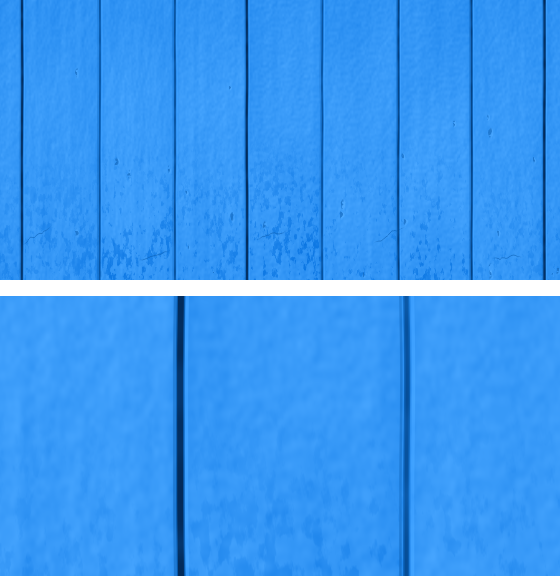
Top, the full canvas; bottom, a detail of the centre.
A Shadertoy shader for this texture:

```glsl
#define SEAMS 8
#define FIRST_SEAM 0.079
#define PLANK_WIDTH 0.266
#define SEAM_JITTER 0.014
#define RELIEF 0.40
#define WEAR 0.55
#define CHIPS 26
#define CRACKS 5
#define GROOVE_COLOR vec3(0.01, 0.16, 0.34)
#define EDGE_COLOR vec3(0.03, 0.36, 0.69)
#define SHADE_COLOR vec3(0.09, 0.50, 0.91)
#define LIGHT_COLOR vec3(0.28, 0.65, 1.00)

// Darkness of each groove, left to right
const float seamDepth[SEAMS] = float[](0.95, 0.25, 0.35, 1.0, 0.3, 0.6, 0.55, 1.0);

float hash(vec2 p) {
    return fract(sin(dot(p, vec2(127.1, 311.7))) * 43758.5453);
}

float noise(vec2 p) {
    vec2 i = floor(p), f = fract(p);
    f = f * f * (3.0 - 2.0 * f);
    return mix(mix(hash(i), hash(i + vec2(1, 0)), f.x),
               mix(hash(i + vec2(0, 1)), hash(i + vec2(1, 1)), f.x), f.y);
}

float fbm(vec2 p) {
    float sum = 0.0, amp = 0.5;
    for (int i = 0; i < 4; i++) {
        sum += amp * noise(p);
        p = p * 2.03 + 17.3;
        amp *= 0.5;
    }
    return sum;
}

// Antialiased line of the given half width
float line(float d, float halfWidth, float px) {
    return 1.0 - smoothstep(halfWidth - 0.7 * px, halfWidth + 0.7 * px, abs(d));
}

float seamX(int i) {
    float k = float(i);
    return FIRST_SEAM + k * PLANK_WIDTH + SEAM_JITTER * abs(sin(0.93 * k));
}

// Height of the paint film; brushed planks have longer strokes
float paintHeight(vec2 p, float brushed) {
    vec2 scale = mix(vec2(48.0, 40.0), vec2(65.0, 12.0), brushed);
    return 0.6 * noise(p * scale) + 0.4 * noise(p * scale * 2.1 + 9.0);
}

void mainImage(out vec4 fragColor, in vec2 fragCoord) {
    float px = 1.0 / iResolution.y;
    vec2 p = fragCoord * px;

    // Plank under this point
    float plank = 0.0;
    for (int i = 0; i < SEAMS; i++) plank += step(seamX(i), p.x);
    float brushed = 0.75 * hash(vec2(plank, 4.0));
    vec2 q = p + plank * vec2(3.7, 5.1);

    // Broad tone, vertical streaks and embossed paint
    float tone = 0.72 + 0.10 * (hash(vec2(plank, 8.0)) - 0.5);
    tone -= 0.16 * smoothstep(0.6, 1.0, p.y) + 0.12 * smoothstep(0.3, 0.0, p.y);
    tone += 0.35 * (fbm(q * vec2(7.0, 3.0)) - 0.47);
    tone += 0.18 * (noise(q * vec2(55.0, 2.5)) - 0.5);
    tone += 0.14 * (noise(q * vec2(170.0, 110.0)) - 0.5);
    tone += RELIEF * (paintHeight(q, brushed) - paintHeight(q + vec2(-0.005, 0.006), brushed));

    // Worn speckle, denser towards the bottom
    float low = smoothstep(0.65, 0.0, p.y);
    float patches = fbm(q * vec2(11.0, 5.0) + 40.0);
    float grain = fbm(q * vec2(90.0, 38.0) + 70.0);
    float amount = low * (0.5 + 0.8 * hash(vec2(plank, 2.0)));
    tone -= WEAR * amount * smoothstep(0.48, 0.66, grain + 0.6 * (patches - 0.47));

    // Chips: small upright gouges with a lit rim
    float scar = 0.0;
    for (int i = 0; i < CHIPS; i++) {
        float k = float(i);
        float h = hash(vec2(k, 21.0));
        vec2 c = vec2(2.0 * hash(vec2(k, 11.0)), 0.75 * h * h + 0.02);
        vec2 size = vec2(0.003, 0.006) + vec2(0.004, 0.014) * hash(vec2(k, 31.0));
        vec2 d = p - c + 0.006 * (noise(p * 90.0) - 0.5);
        float r = length(d / size);
        scar = max(scar, 0.55 * smoothstep(1.1, 0.5, r) * smoothstep(0.25, 0.5, noise(p * 130.0)));
        tone += 0.22 * smoothstep(1.2, 0.7, length((d - vec2(0.004, -0.003)) / size));
    }

    // Hairline cracks wandering across the lower boards
    for (int i = 0; i < CRACKS; i++) {
        float k = float(i);
        vec2 d = p - vec2(0.13 + 0.42 * k, 0.05 + 0.12 * hash(vec2(k, 51.0)));
        float path = d.x * (hash(vec2(k, 61.0)) - 0.2) + 0.03 * (fbm(vec2(p.x * 35.0, k)) - 0.47);
        float extent = smoothstep(0.06, 0.03, abs(d.x));
        scar = max(scar, 0.6 * extent * line(d.y - path, 0.0016, px));
    }

    vec3 color = mix(SHADE_COLOR, LIGHT_COLOR, clamp(tone, -0.3, 1.12));
    color = mix(color, EDGE_COLOR, scar);

    // Grooves: soft shade, lit lip, faint second line, dark core
    for (int i = 0; i < SEAMS; i++) {
        float depth = seamDepth[i];
        float k = float(i);
        float d = p.x - seamX(i) - 0.002 * (noise(vec2(k * 9.0, p.y * 7.0)) - 0.5);
        float worn = 0.75 + 0.25 * noise(vec2(k * 5.0, p.y * 35.0));
        color = mix(color, SHADE_COLOR, 0.65 * exp(-abs(d) / 0.008));
        color = mix(color, LIGHT_COLOR * 1.05, 0.55 * worn * line(d - 0.0075, 0.002, px));
        color = mix(color, EDGE_COLOR, 0.45 * worn * line(d + 0.007, 0.0015, px));
        color = mix(color, EDGE_COLOR, worn * line(d, 0.003 + 0.0022 * depth, px));
        color = mix(color, GROOVE_COLOR, depth * worn * line(d, 0.0012 + 0.0024 * depth, px));
    }

    fragColor = vec4(clamp(color, 0.0, 1.0), 1.0);
}
```
